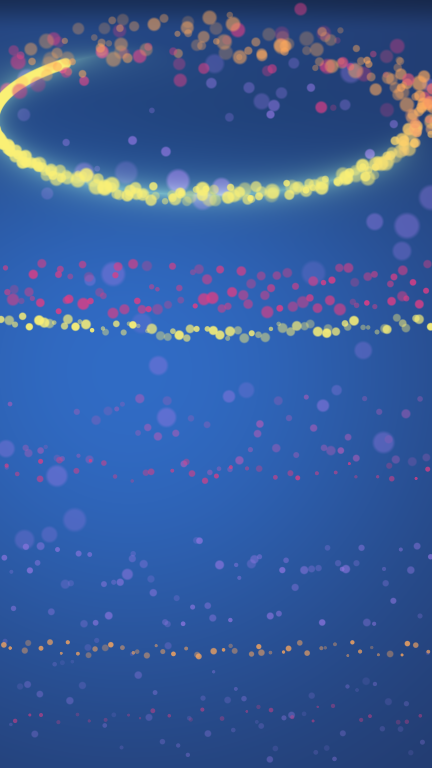
This background is drawn by a Shadertoy shader. Its source:

```glsl
// Glowing spiral of yellow and orange bokeh above bands of drifting lights on deep blue.

#define RING_CENTER vec2(0.475, 1.5)
#define RING_RADII  vec2(0.49, 0.174)
#define RING_START  2.29
#define RING_SWEEP  6.5
#define RING_DOTS   340.0
#define YELLOW vec3(0.98, 0.94, 0.46)
#define ORANGE vec3(1.0, 0.66, 0.36)
#define PINK   vec3(0.86, 0.24, 0.52)
#define VIOLET vec3(0.56, 0.46, 0.88)
#define DEEP_BLUE   vec3(0.125, 0.2, 0.38)
#define BRIGHT_BLUE vec3(0.19, 0.42, 0.77)

float hash(float n) {
    return fract(sin(n * 127.1) * 43758.5);
}

float disc(vec2 p, float radius) {
    return 1.0 - smoothstep(radius * 0.72, radius * 1.08 + 0.001, length(p));
}

// A row of random lights across the width; sag lowers its middle.
void scatter(inout vec3 color, vec2 p, float count, float seed, float height,
             float spread, float sag, float size, vec3 tint, float opacity) {
    float y = p.y - height + sag * sin(3.1416 * p.x);
    if (abs(y) > spread + size * 2.0 + abs(sag)) return;
    for (float i = 0.0; i < count; i++) {
        float id = i + seed * 71.3;
        float x = (i + hash(id)) / count;
        float offset = (hash(id + 0.37) * 2.0 - 1.0) * spread;
        float level = height + offset - sag * sin(3.1416 * x);
        float radius = size * mix(0.45, 1.15, hash(id + 0.71));
        float alpha = opacity * mix(0.35, 1.0, hash(id + 0.53));
        color = mix(color, tint, alpha * disc(p - vec2(x, level), radius));
    }
}

// Soft light hugging the ring, strongest on its left and front.
vec3 ringGlow(vec2 p) {
    vec2 q = (p - RING_CENTER) / RING_RADII;
    float d = abs(length(q) - 1.0) * length(q) / max(length(q / RING_RADII), 0.01);
    float front = 1.0 - smoothstep(-0.1, 0.9, q.y + 0.8 * q.x);
    return vec3(0.3, 0.38, 0.16) * front * exp(-d * 38.0);
}

// A solid strand that breaks into loose, wider lights along the spiral.
void spiral(inout vec3 color, vec2 p) {
    if (p.y < 1.22) return;
    for (float i = 0.0; i < RING_DOTS; i++) {
        float t = i / RING_DOTS;
        float angle = RING_START + RING_SWEEP * t;
        float loose = smoothstep(0.13, 0.3, t);
        float late = smoothstep(0.52, 0.8, t);
        vec2 jitter = vec2(hash(i + 0.13), hash(i + 0.47)) * 2.0 - 1.0;
        vec2 center = RING_CENTER
            + RING_RADII * (1.0 + 0.12 * late) * vec2(cos(angle), sin(angle))
            + jitter * (0.018 * loose + 0.034 * late);
        float radius = mix(0.013, mix(0.007, 0.019, hash(i + 0.81)), loose);
        float alpha = mix(0.9, mix(0.3, 0.85, hash(i + 0.29)), loose);
        alpha *= 1.0 - 0.3 * late;
        vec3 tint = mix(YELLOW, ORANGE, smoothstep(0.48, 0.68, t));
        tint = mix(tint, PINK, late * step(0.78, hash(i + 0.63)));
        color = mix(color, tint, alpha * disc(p - center, radius));
    }
}

void mainImage(out vec4 fragColor, in vec2 fragCoord) {
    vec2 p = fragCoord / iResolution.x;

    // Blue backdrop, dim inside the ring and along the top
    vec2 fromLight = (p - vec2(0.3, 0.92)) * vec2(0.9, 0.88);
    vec3 color = mix(DEEP_BLUE, BRIGHT_BLUE, exp(-1.7 * dot(fromLight, fromLight)));
    vec2 inner = (p - RING_CENTER) / RING_RADII;
    color *= 1.0 - 0.2 * exp(-0.7 * dot(inner, inner));
    color *= 1.0 - 0.35 * smoothstep(1.7, 1.79, p.y);

    // Large out-of-focus lights
    scatter(color, p, 34.0, 1.0, 1.02, 0.62, 0.0, 0.027, VIOLET, 0.65);

    // Lower bands, from the bottom up
    scatter(color, p, 55.0, 2.0, 0.15, 0.15, 0.0, 0.008, VIOLET, 0.4);
    scatter(color, p, 26.0, 3.0, 0.125, 0.02, 0.0, 0.005, PINK, 0.6);
    scatter(color, p, 48.0, 4.0, 0.278, 0.016, 0.005, 0.007, ORANGE, 0.8);
    scatter(color, p, 65.0, 5.0, 0.43, 0.1, 0.0, 0.01, VIOLET, 0.75);
    scatter(color, p, 50.0, 6.0, 0.77, 0.09, 0.0, 0.01, vec3(0.68, 0.36, 0.72), 0.7);
    scatter(color, p, 32.0, 7.0, 0.695, 0.025, 0.01, 0.007, PINK, 0.8);

    // Pink belt with a yellow thread beneath
    scatter(color, p, 44.0, 8.0, 1.135, 0.035, 0.0, 0.011, PINK, 0.85);
    scatter(color, p, 44.0, 9.0, 1.085, 0.025, 0.015, 0.013, PINK, 0.9);
    scatter(color, p, 66.0, 10.0, 1.035, 0.016, 0.025, 0.011, YELLOW, 0.95);

    // Lights around the ring
    scatter(color, p, 24.0, 11.0, 1.64, 0.12, 0.0, 0.016, PINK, 0.7);
    scatter(color, p, 16.0, 12.0, 1.46, 0.15, 0.0, 0.014, VIOLET, 0.7);
    color += ringGlow(p);
    spiral(color, p);

    fragColor = vec4(color, 1.0);
}
```
